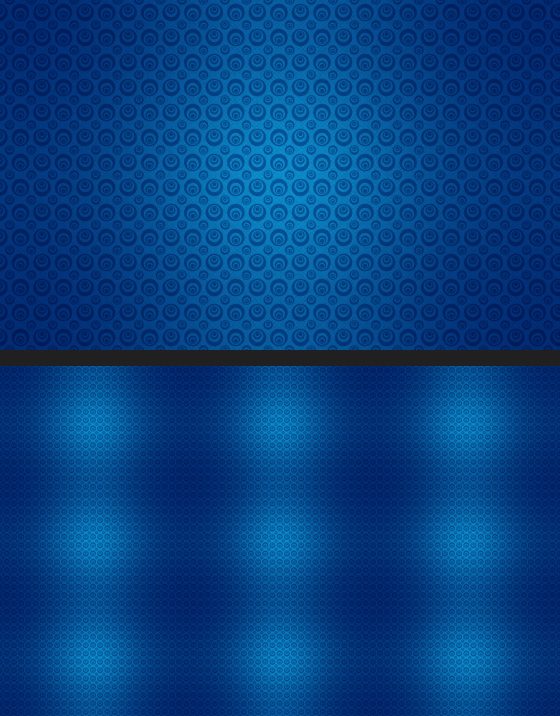
Top: one tile. Bottom: repeated 3 by 3.
Give the GLSL for this pattern, as a Shadertoy shader.

```glsl
// Rows of large and small nested rings, eccentric upward or downward by column,
// inked over a blue radial glow with a fine weave and grain.
// Two staggered lattices hold the rings; every term wraps at the canvas edges.

const float PI = 3.14159265;
const vec2 CANVAS = vec2(1.6, 1.0);    // canvas size in heights
const vec2 REPEATS = vec2(26.0, 14.0); // large rings across and down
const float COLUMN_PHASE = 0.45;
const float LARGE_RADIUS = 0.025;
const float SMALL_RADIUS = 0.0135;

float hash(vec2 p) {
    return fract(sin(dot(p, vec2(12.9898, 78.233))) * 43758.5453);
}

float disc(vec2 p, float radius, float blur) {
    return 1.0 - smoothstep(-blur, blur, length(p) - radius);
}

// Alternating dark and clear discs, each shifted further toward one side.
float nestedRings(vec2 p, float radius, float side, float blur) {
    float ink = 0.0;
    float r = radius;
    for (int i = 0; i < 5; i++) {
        vec2 center = vec2(0.0, side * 0.5 * (radius - r));
        float level = (i % 2 == 0) ? 1.0 : 0.0;
        ink = mix(ink, level, disc(p - center, r, blur));
        r *= 0.69;
    }
    return ink;
}

// One ring per lattice cell; neighbouring columns lean opposite ways.
float ringLattice(vec2 grid, float radius, float oddSide, float blur) {
    vec2 local = (fract(grid) - 0.5) * CANVAS / REPEATS;
    float side = oddSide * (2.0 * mod(floor(grid.x), 2.0) - 1.0);
    return nestedRings(local, radius, side, blur);
}

// Sine distance levels off at the borders, so the glow wraps smoothly.
vec3 background(vec2 uv) {
    vec2 q = sin(PI * (uv - 0.5)) * 0.5 * CANVAS;
    float glow = exp(-1.95 * dot(q, q));
    return mix(vec3(0.0, 0.09, 0.38), vec3(0.045, 0.54, 0.78), glow);
}

// Diagonal weave plus cell grain, centred on zero.
float fabric(vec2 uv, vec2 threads) {
    vec2 wave = sin(2.0 * PI * uv * threads);
    float grain = hash(mod(floor(uv * threads * 2.0), threads * 2.0)) - 0.5;
    return 0.04 * wave.x * wave.y + 0.07 * grain;
}

void mainImage(out vec4 fragColor, in vec2 fragCoord) {
    vec2 uv = fragCoord / iResolution.xy;
    float blur = 0.75 / iResolution.y;

    // Small rings sit midway between four large ones.
    vec2 grid = uv * REPEATS - vec2(COLUMN_PHASE, 0.0);
    float large = ringLattice(grid, LARGE_RADIUS, 1.0, blur);
    float small = ringLattice(grid + 0.5, SMALL_RADIUS, -1.0, blur);
    float ink = max(large, small);

    // Ink deepens the ground, then the fabric modulates both.
    vec3 color = background(uv);
    color *= mix(vec3(1.0), vec3(0.45, 0.62, 0.77), ink);
    color *= 1.0 + fabric(uv, vec2(128.0, 80.0));
    fragColor = vec4(color, 1.0);
}
```
